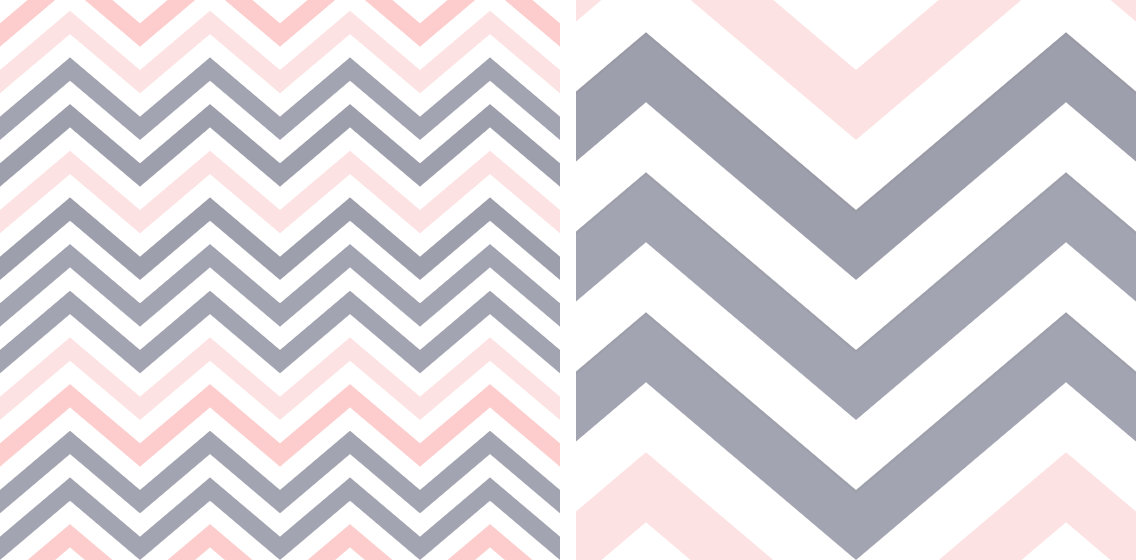
Left: the whole. Right: its middle third, enlarged.
This pattern is drawn by a WebGL 2 fragment shader. Its source:

```glsl
#version 300 es
precision highp float;
// Twelve chevron stripes in greys and pinks on white, with four zigzags across.
// A triangle wave shifts the height, which is then cut into equal rows;
// each row holds one stripe whose colour comes from a short repeating sequence.

uniform vec2 u_resolution;
out vec4 fragColor;

const float ZIGZAGS = 4.0;
const float ROWS = 12.0;
const float ZIGZAG_HEIGHT = 0.1058;  // peak to valley, in canvas heights
const float FIRST_PEAK = 0.0192;     // top of the first stripe, below the top edge
const float HALF_STRIPE = 0.25;      // half the stripe thickness, in rows
const float RIM_WIDTH = 0.022;       // darker upper rim of grey stripes, in rows

const vec3 WHITE = vec3(1.0);
const vec3 GREY = vec3(0.64, 0.645, 0.695);
const vec3 DARK_GREY = vec3(0.62, 0.625, 0.675);
const vec3 BLUSH = vec3(0.99, 0.886, 0.886);
const vec3 PINK = vec3(0.992, 0.80, 0.80);

// Stripe colours from top to bottom
const vec3 STRIPES[12] = vec3[12](
    BLUSH, GREY, DARK_GREY, BLUSH, DARK_GREY, GREY,
    GREY, BLUSH, PINK, GREY, GREY, PINK);

// 1 at whole numbers, 0 halfway between
float triangleWave(float x) {
    return abs(fract(x) - 0.5) * 2.0;
}

// Coverage of the region where dist > 0, softened over one pixel
float coverage(float dist, float pixel) {
    return clamp(0.5 + dist / pixel, 0.0, 1.0);
}

// Row coordinate, measured downward, whole numbers lying between stripes
float chevronRow(vec2 uv, float zigzags, float rows) {
    float drop = ZIGZAG_HEIGHT * triangleWave(uv.x * zigzags);
    return (1.0 - uv.y - drop - FIRST_PEAK) * rows + HALF_STRIPE;
}

// Stripe colour with a faint dark rim on the greys
vec3 stripeColor(int index, float depth, float pixel) {
    vec3 color = STRIPES[index];
    float isGrey = step(color.r, 0.8);
    float rim = coverage(RIM_WIDTH - depth, pixel);
    return color * (1.0 - 0.035 * rim * isGrey);
}

void main() {
    vec2 uv = gl_FragCoord.xy / u_resolution;
    float row = chevronRow(uv, ZIGZAGS, ROWS);
    int index = int(mod(floor(row), ROWS));
    float offset = fract(row) - 0.5;

    // One pixel measured across the slanted stripe, in rows
    vec2 slope = ROWS * vec2(2.0 * ZIGZAGS * ZIGZAG_HEIGHT, 1.0);
    float pixel = length(slope / u_resolution);

    float stripe = coverage(HALF_STRIPE - abs(offset), pixel);
    vec3 ink = stripeColor(index, offset + HALF_STRIPE, pixel);
    fragColor = vec4(mix(WHITE, ink, stripe), 1.0);
}
```
